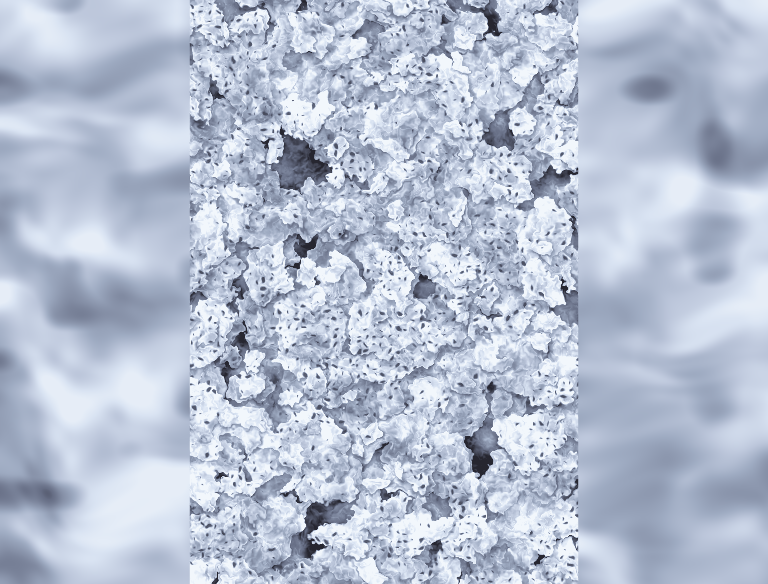
A Shadertoy shader for this texture:

```glsl
// A heap of pale, frayed plastic flakes with dark specks, in a sharp centre panel
// between two soft, out-of-focus side panels. Flakes are hashed, ragged blobs
// stacked in layers with shadows; a tone value is finally mapped to a colour ramp.

const float PANEL_LEFT = 0.247;     // sharp panel, share of the width
const float PANEL_RIGHT = 0.753;
const int LAYERS = 5;               // the last layer holds small crumbs
const float FLAKE_CELL = 0.086;     // share of the height
const float CRUMB_CELL = 0.036;
const float FLAKE_TONE = 4.35;      // index into RAMP
const float FLAKE_VARIETY = 2.3;
const float FRAY = 0.034;           // raggedness of the outlines
const float SHRED = 0.007;          // fine tearing on top of it
const float SHADOW_DEPTH = 0.55;
const float SHADOW_REACH = 0.013;
const float GRAIN = 3.4;
const float FINE_GRAIN = 2.0;
const float SPECK_CELL = 0.0135;
const float SPECK_TONE = 0.3;
const float BLUR_TONE = 3.95;
const float BLUR_CONTRAST = 6.2;
const vec3 RAMP[7] = vec3[7](
    vec3(0.15, 0.15, 0.19), vec3(0.40, 0.43, 0.52), vec3(0.52, 0.56, 0.65),
    vec3(0.62, 0.67, 0.76), vec3(0.74, 0.78, 0.86), vec3(0.85, 0.89, 0.95),
    vec3(0.95, 0.97, 0.99));

float hash(vec2 p) {
    return fract(sin(dot(p, vec2(127.1, 311.7))) * 43758.5453);
}

vec2 hash2(vec2 p) {
    return vec2(hash(p), hash(p + 41.3));
}

mat2 rotation(float a) {
    float c = cos(a), s = sin(a);
    return mat2(c, s, -s, c);
}

float noise(vec2 p) {
    vec2 i = floor(p), f = fract(p);
    f = f * f * (3.0 - 2.0 * f);
    return mix(mix(hash(i), hash(i + vec2(1, 0)), f.x),
               mix(hash(i + vec2(0, 1)), hash(i + 1.0), f.x), f.y);
}

float fbm(vec2 p) {
    float sum = 0.0, amp = 0.5;
    for (int i = 0; i < 4; i++) {
        sum += amp * noise(p);
        p = rotation(0.65) * p * 2.03 + 7.1;
        amp *= 0.5;
    }
    return sum / 0.9375;
}

vec3 rampColor(float tone) {
    tone = clamp(tone, 0.0, 5.999);
    int i = int(tone);
    return mix(RAMP[i], RAMP[i + 1], fract(tone));
}

// Lays one layer of flakes, with their shadows, over the tone below.
float addFlakes(float tone, vec2 p, int layer, float px) {
    bool crumbs = layer == LAYERS - 1;
    float size = crumbs ? CRUMB_CELL : FLAKE_CELL;
    float density = crumbs ? 0.3 : 0.58;
    float lift = crumbs ? 0.3 : 0.45 * float(layer) - 0.9;
    p += float(layer) * vec2(3.137, 5.713);
    vec2 cell = floor(p / size);
    for (int j = -1; j <= 1; j++)
    for (int i = -1; i <= 1; i++) {
        vec2 id = cell + vec2(i, j);
        if (hash(id + 9.7) > density) continue;
        vec2 rnd = hash2(id), rnd2 = hash2(id + 77.7);
        vec2 offset = p - (id + 0.2 + 0.6 * rnd) * size;
        vec2 q = rotation(6.283 * rnd2.x) * offset;
        q.y *= mix(1.0, 1.8, rnd2.y);

        // irregular lobed outline
        float angle = atan(q.y, q.x);
        float radius = size * mix(0.42, 0.74, hash(id + 5.5));
        float outline = 1.0 + 0.13 * sin(2.0 * angle + 6.3 * rnd.x)
            + 0.10 * sin(3.0 * angle + 6.3 * rnd.y)
            + 0.06 * sin(5.0 * angle + 9.0 * rnd2.y);
        float d = length(q) - radius * outline;
        if (d > 0.35 * size) continue;

        // shadow falls to the lower right
        float side = dot(offset, vec2(0.5, -0.85)) / (length(offset) + 0.0001);
        float shadow = exp(-max(d, 0.0) / SHADOW_REACH) * smoothstep(-0.8, 0.7, side);
        tone *= 1.0 - SHADOW_DEPTH * shadow * smoothstep(0.35, 0.1, d / size);

        // surface: own tone, tilted facet, streaks and a pale torn rim
        float surface = FLAKE_TONE + lift + FLAKE_VARIETY * (hash(id + 23.1) - 0.5);
        surface += 0.7 * offset.y / radius + 0.5 * q.x / radius;
        surface += 2.0 * (noise(q * vec2(45.0, 120.0) + id * 3.7) - 0.5);
        surface += 0.8 * exp(min(d, 0.0) / 0.004);
        tone = mix(tone, surface, smoothstep(px, -px, d));
    }
    return tone;
}

// Coverage of small, stretched dark specks, gathered in patches.
float specks(vec2 p, float px) {
    vec2 id = floor(p / SPECK_CELL);
    vec2 rnd = hash2(id + 3.3);
    vec2 q = p - (id + 0.25 + 0.5 * hash2(id + 19.9)) * SPECK_CELL;
    q = rotation(6.283 * hash(id + 8.1)) * q * vec2(0.7, 1.4);
    float radius = mix(0.0011, 0.0043, rnd.x * rnd.x);
    float present = step(rnd.y, 1.3 * noise(p * 15.0) - 0.25);
    return present * smoothstep(px, -px, length(q) - radius);
}

float heapTone(vec2 p, float px) {
    vec2 fray = vec2(fbm(p * 32.0), fbm(p * 32.0 + 51.0)) - 0.5;
    vec2 shred = vec2(noise(p * 170.0), noise(p * 170.0 + 23.0)) - 0.5;
    vec2 ragged = p + FRAY * fray + SHRED * shred;
    float tone = 3.4 * noise(p * 24.0) - 0.5;
    for (int layer = 0; layer < LAYERS; layer++)
        tone = addFlakes(tone, ragged, layer, px);

    // grain, pale fibres and specks on the lit surfaces
    float lit = smoothstep(1.0, 3.5, tone);
    float grain = GRAIN * (fbm(p * 55.0 + 17.0) - 0.5)
        + FINE_GRAIN * (noise(ragged * 190.0 + 5.0) - 0.5);
    tone += grain * mix(0.45, 1.0, lit);
    float fibre = min(abs(noise(ragged * 48.0 + 31.0) - 0.5),
                      abs(noise(ragged * vec2(95.0, 60.0) + 63.0) - 0.5));
    tone += 0.9 * smoothstep(0.5, 3.0, tone) * smoothstep(0.08, 0.0, fibre);
    return mix(tone, SPECK_TONE, 0.92 * lit * specks(p + 0.0035 * shred, px));
}

float blurredTone(vec2 p) {
    vec2 q = p * vec2(6.0, 9.5) + 0.9 * noise(p * 7.0 + 4.0);
    float n = 0.52 * noise(q) + 0.32 * noise(rotation(0.25) * q * 1.9 + 13.0)
        + 0.16 * noise(rotation(-0.3) * q * 3.3 + 37.0);
    float gap = smoothstep(0.66, 0.98, noise(p * vec2(9.0, 13.0) + 29.0));
    return min(BLUR_TONE + BLUR_CONTRAST * (n - 0.5), 5.5) - 1.7 * gap;
}

void mainImage(out vec4 fragColor, in vec2 fragCoord) {
    vec2 p = fragCoord / iResolution.y;
    float x = fragCoord.x / iResolution.x;
    float px = 1.0 / iResolution.y, edge = 0.5 / iResolution.x;
    float panel = smoothstep(-edge, edge, x - PANEL_LEFT)
                * smoothstep(-edge, edge, PANEL_RIGHT - x);
    vec3 color = rampColor(blurredTone(p));
    if (panel > 0.0) color = mix(color, rampColor(heapTone(p, px)), panel);
    fragColor = vec4(color, 1.0);
}
```
